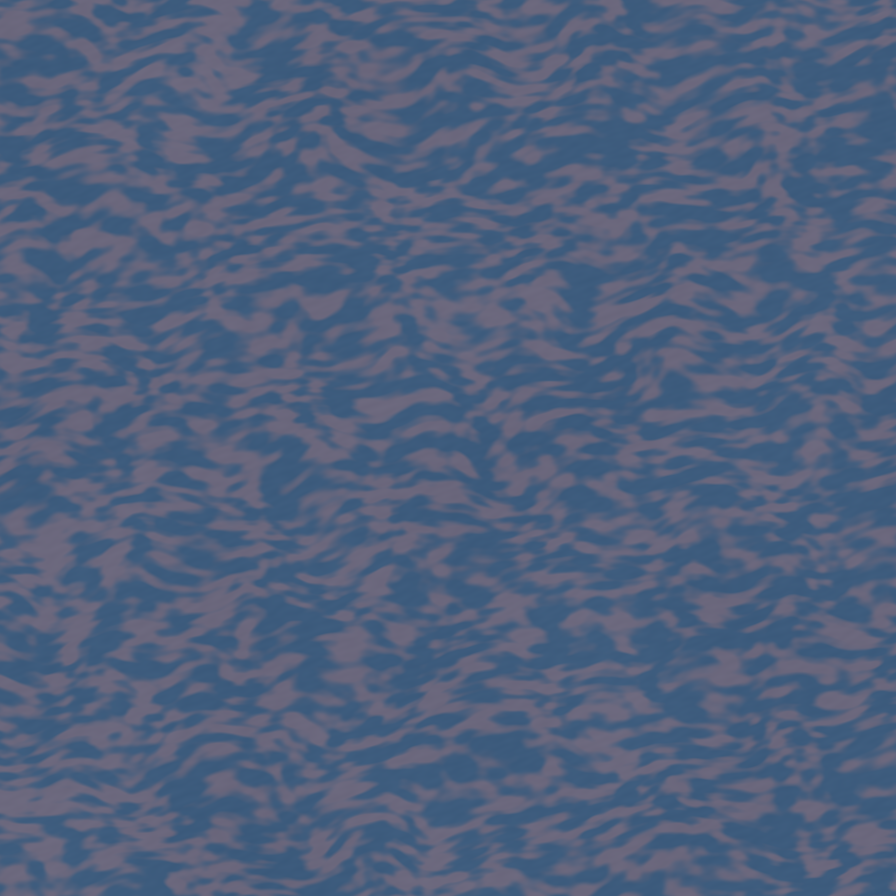
Give the GLSL for this texture, as a Shadertoy shader.

```glsl
// Mottled weave of soft mauve flecks streaked sideways across muted blue.
#define BLUE vec3(0.238, 0.358, 0.490)
#define MAUVE vec3(0.420, 0.406, 0.490)
#define FLECK_FREQ vec2(27.0, 60.0)
#define DETAIL 0.45
#define PATCHES 0.38
#define TILT 0.09
#define WARP 0.030
#define EDGE_LOW -0.24
#define EDGE_HIGH 0.33
#define GRAIN 0.012

// Integer hash of a lattice point, giving a unit gradient direction.
vec2 latticeGradient(vec2 cell) {
    uvec2 q = uvec2(ivec2(cell) + 4096);
    uint h = q.x * 1597334677u ^ q.y * 3812015801u;
    h = (h ^ (h >> 15)) * 2246822519u;
    h = (h ^ (h >> 13)) * 3266489917u;
    h ^= h >> 16;
    float angle = float(h & 65535u) / 65536.0 * 6.28318;
    return vec2(cos(angle), sin(angle));
}

// Gradient noise, roughly -0.7 to 0.7.
float gradientNoise(vec2 p) {
    vec2 cell = floor(p);
    vec2 f = p - cell;
    vec2 w = f * f * f * (f * (f * 6.0 - 15.0) + 10.0);
    vec2 e = vec2(1.0, 0.0);
    float a = dot(latticeGradient(cell), f);
    float b = dot(latticeGradient(cell + e.xy), f - e.xy);
    float c = dot(latticeGradient(cell + e.yx), f - e.yx);
    float d = dot(latticeGradient(cell + e.xx), f - e.xx);
    return mix(mix(a, b, w.x), mix(c, d, w.x), w.y);
}

// Bends the streaks so that they lean up in places and down in others.
vec2 bendStreaks(vec2 p) {
    float sway = gradientNoise(p * vec2(10.0, 8.0) + 31.0);
    float drift = gradientNoise(p * vec2(9.0, 13.0) + 77.0);
    return p + vec2(WARP * drift, WARP * sway - TILT * p.x);
}

// Flat flecks at two sizes, gathered into loose patches.
float fleckField(vec2 p) {
    vec2 q = bendStreaks(p);
    float flecks = gradientNoise(q * FLECK_FREQ);
    flecks += DETAIL * gradientNoise(q * FLECK_FREQ * 1.9 + 19.0);
    flecks += PATCHES * gradientNoise(q * vec2(11.0, 16.0) + 53.0);
    return flecks + 0.08 * (0.5 - p.x);
}

void mainImage(out vec4 fragColor, in vec2 fragCoord) {
    vec2 p = fragCoord / iResolution.y;

    // Soft-edged blend of the two dyes
    float mauveAmount = smoothstep(EDGE_LOW, EDGE_HIGH, fleckField(p));
    vec3 color = mix(BLUE, MAUVE, mauveAmount);

    // Faint slanted fibres and broad shading
    vec2 fibre = vec2(p.x, p.y - 0.3 * p.x);
    color += GRAIN * gradientNoise(fibre * vec2(60.0, 150.0));
    color += GRAIN * gradientNoise(p * 5.0 + 11.0);

    fragColor = vec4(color, 1.0);
}
```
